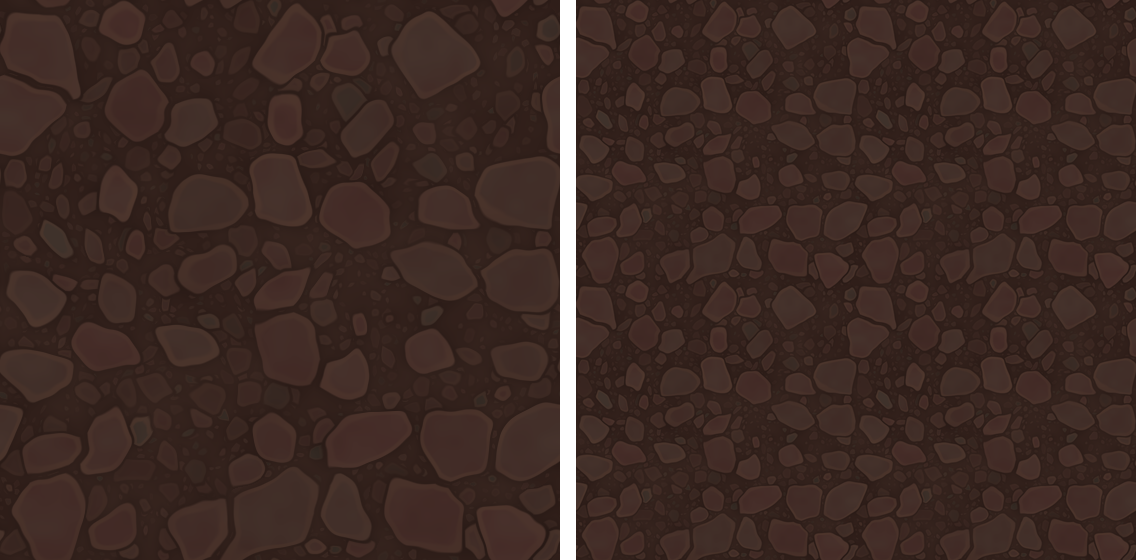
Left: one tile. Right: repeated 2 by 2.
Reproduce this texture procedurally as a WebGL 1 fragment shader.

```glsl
precision highp float;
// Dark brown earth packed with rimmed, hand-painted stones and pebbles; tiles seamlessly.
uniform vec2 u_resolution;

const vec3 SOIL_DARK = vec3(0.182, 0.114, 0.095);
const vec3 SOIL_LIGHT = vec3(0.220, 0.148, 0.124);
const vec3 STONE_RED = vec3(0.280, 0.178, 0.160);
const vec3 STONE_GREY = vec3(0.262, 0.190, 0.165);
const vec3 STONE_MOSS = vec3(0.225, 0.200, 0.170);
const vec3 RIM = vec3(0.314, 0.218, 0.176);
const float TAU = 6.28318;

float hash(vec2 cell, float seed) {
  vec3 v = fract(cell.xyx * vec3(0.1031, 0.1030, 0.0973) + seed * 0.1373);
  v += dot(v, v.yzx + 33.33);
  return fract((v.x + v.y) * v.z);
}

// Value noise that wraps after a whole number of cells
float noise(vec2 p, float period, float seed) {
  vec2 cell = floor(p * period);
  vec2 f = fract(p * period);
  f = f * f * (3.0 - 2.0 * f);
  vec2 a = mod(cell, period);
  vec2 b = mod(cell + 1.0, period);
  return mix(mix(hash(a, seed), hash(vec2(b.x, a.y), seed), f.x),
             mix(hash(vec2(a.x, b.y), seed), hash(b, seed), f.x), f.y);
}

float smoothMax(float a, float b, float k) {
  float h = max(k - abs(a - b), 0.0) / k;
  return max(a, b) + h * h * k * 0.25;
}

// Rounded irregular polygon with jittered sides
float chippedPolygon(vec2 q, vec2 cell, float seed, float radius) {
  float turn = TAU * hash(cell, seed + 3.0);
  float c = cos(turn), s = sin(turn);
  float stretch = mix(1.0, 1.32, hash(cell, seed + 4.0));
  q = vec2(c * q.x + s * q.y, c * q.y - s * q.x) * vec2(1.0 / stretch, stretch);
  float d = -1.0;
  for (int i = 0; i < 6; i++) {
    float k = float(i);
    float angle = TAU / 6.0 * (k + 0.6 * hash(cell, seed + 10.0 + k));
    float side = radius * mix(0.76, 1.1, hash(cell, seed + 20.0 + k));
    d = smoothMax(d, dot(q, vec2(cos(angle), sin(angle))) - side, 0.09);
  }
  return d;
}

// Nearest stone of a layer: distance, random id, centre
vec4 stones(vec2 p, float grid, float seed, vec2 radii, float share) {
  vec2 base = floor(p * grid);
  float first = 4.0, second = 4.0;
  vec3 owner = vec3(0.0);
  for (int y = -1; y <= 1; y++) {
    for (int x = -1; x <= 1; x++) {
      vec2 place = base + vec2(float(x), float(y));
      vec2 cell = mod(place, grid);
      vec2 jitter = vec2(hash(cell, seed), hash(cell, seed + 1.0)) - 0.5;
      vec2 centre = place + 0.5 + 0.46 * jitter;
      float size = hash(cell, seed + 2.0);
      float radius = mix(radii.x, radii.y, size * size);
      if (hash(cell, seed + 5.0) > share) radius = -0.5;
      float d = chippedPolygon(p * grid - centre, cell, seed, radius);
      if (d < first) {
        second = first;
        first = d;
        owner = vec3(hash(cell, seed + 6.0), centre / grid);
      } else {
        second = min(second, d);
      }
    }
  }
  // Keep a gap between touching neighbours
  return vec4(max(first, 0.5 * (first - second) + 0.04) / grid, owner);
}

vec4 bigStones(vec2 p) { return stones(p, 7.0, 41.0, vec2(0.29, 0.62), 0.93); }

// Drop a stone whose centre is covered; trim it against larger ones
vec4 fitBetween(vec4 stone, float larger, float largerAtCentre, float room) {
  stone.x = max(stone.x, 0.005 - larger);
  if (largerAtCentre < room) stone.x = max(stone.x, 0.05);
  return stone;
}

vec4 middleStones(vec2 p, float larger) {
  vec4 stone = stones(p, 15.0, 87.0, vec2(0.25, 0.46), 0.85);
  return fitBetween(stone, larger, bigStones(stone.zw).x, 0.009);
}

float occupied(vec2 p) {
  float big = bigStones(p).x;
  return min(big, middleStones(p, big).x);
}

vec4 pebbles(vec2 p, float grid, float seed, float share, float larger) {
  vec4 stone = stones(p, grid, seed, vec2(0.2, 0.44), share);
  return fitBetween(stone, larger, occupied(stone.zw), 0.16 / grid);
}

// Soft contact shadow, mottled body and a pale worn rim
vec3 paintStone(vec3 ground, vec2 p, vec4 stone, float rimWidth, float opacity, float moss) {
  float mottle = 0.6 * noise(p, 14.0, 5.0) + 0.4 * noise(p, 38.0, 6.0);
  vec3 body = mix(STONE_RED, STONE_GREY, clamp(stone.y + 1.2 * (mottle - 0.5), 0.0, 1.0));
  body = mix(body, STONE_MOSS, moss * step(0.85, stone.y));
  body *= 0.93 + 0.14 * mottle;
  float depth = -stone.x;
  float width = rimWidth * mix(0.6, 1.4, noise(p, 20.0, 7.0));
  float rim = 1.0 - smoothstep(width * 0.65, width * 1.25, depth);
  body = mix(body, RIM, rim * mix(0.25, 0.8, noise(p, 17.0, 8.0)));
  ground *= 1.0 - 0.13 * opacity * exp(-max(stone.x, 0.0) / rimWidth);
  float cover = 1.0 - smoothstep(-0.0018, 0.0018, stone.x);
  return mix(ground, body, cover * opacity);
}

void main() {
  vec2 p = gl_FragCoord.xy / u_resolution;
  vec2 bend = vec2(noise(p, 13.0, 1.0), noise(p, 13.0, 2.0)) - 0.5;
  vec2 chips = vec2(noise(p, 36.0, 3.0), noise(p, 36.0, 4.0)) - 0.5;
  vec2 q = p + 0.026 * bend + 0.006 * chips;

  vec4 big = bigStones(q);
  vec4 middle = middleStones(q, big.x);
  float larger = min(big.x, middle.x);
  vec4 small = pebbles(q, 29.0, 133.0, 0.8, larger);
  vec4 tiny = pebbles(q, 54.0, 179.0, 0.6, min(larger, small.x));

  float soil = 0.6 * noise(p, 9.0, 9.0) + 0.4 * noise(p, 30.0, 10.0);
  vec3 color = mix(SOIL_DARK, SOIL_LIGHT, soil);
  color = paintStone(color, p, tiny, 0.002, mix(0.2, 0.55, fract(tiny.y * 7.0)), 1.0);
  color = paintStone(color, p, small, 0.004, mix(0.2, 0.65, fract(small.y * 7.0)), 1.0);
  color = paintStone(color, p, middle, 0.007, mix(0.35, 0.95, fract(middle.y * 7.0)), 0.5);
  color = paintStone(color, p, big, 0.010, mix(0.8, 1.0, fract(big.y * 7.0)), 0.0);
  gl_FragColor = vec4(color, 1.0);
}
```
